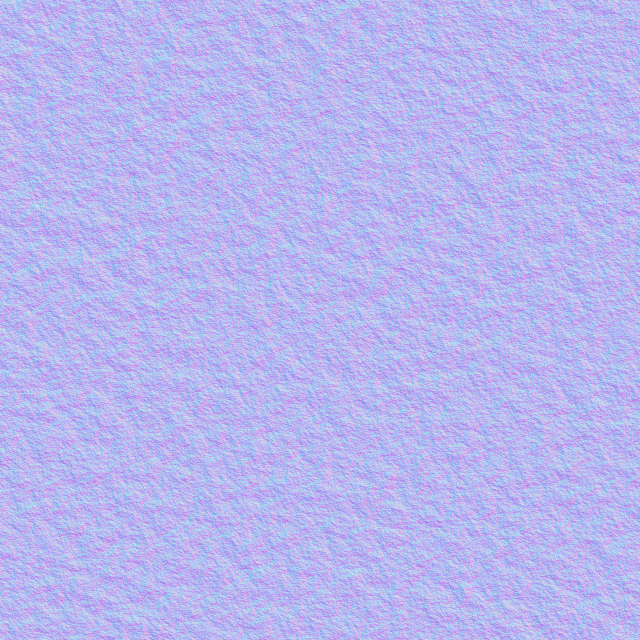
Write a WebGL 2 fragment shader that draws this texture map.

```glsl
#version 300 es
precision highp float;

// Tangent-space normal map of fine, grainy plaster.
// Slopes of several gradient-noise octaves are summed analytically, turned
// into a unit normal, packed to 0..1, gamma encoded and tinted to pastels.

#define OCTAVES 5
#define BASE_CELLS 26.0    // coarsest noise cells across the canvas
#define LACUNARITY 1.95    // frequency ratio between octaves
#define SLOPE_GAIN 1.33    // slope ratio between octaves
#define RELIEF 0.08        // slope of the coarsest octave
#define STRETCH 1.03       // lengthening of the bumps along the grain
#define GRAIN_TILT -0.2    // direction of the grain in radians
#define OCTAVE_TURN 2.4    // lattice rotation between octaves in radians
#define GAMMA 2.2
#define PASTEL_TINT vec3(0.99, 0.985, 0.95)

uniform vec2 u_resolution;
out vec4 fragColor;

float hash(vec2 cell) {
    return fract(sin(dot(cell, vec2(127.1, 311.7))) * 43758.5453);
}

vec2 latticeGradient(vec2 cell) {
    float angle = 6.2831853 * hash(cell);
    return vec2(cos(angle), sin(angle));
}

mat2 rotation(float angle) {
    float c = cos(angle), s = sin(angle);
    return mat2(c, s, -s, c);
}

// Analytic derivative of quintic gradient noise
vec2 noiseSlope(vec2 p) {
    vec2 cell = floor(p);
    vec2 f = p - cell;
    vec2 u = f * f * f * (f * (f * 6.0 - 15.0) + 10.0);
    vec2 du = 30.0 * f * f * (f * (f - 2.0) + 1.0);

    vec2 ga = latticeGradient(cell);
    vec2 gb = latticeGradient(cell + vec2(1.0, 0.0));
    vec2 gc = latticeGradient(cell + vec2(0.0, 1.0));
    vec2 gd = latticeGradient(cell + vec2(1.0, 1.0));

    float va = dot(ga, f);
    float vb = dot(gb, f - vec2(1.0, 0.0));
    float vc = dot(gc, f - vec2(0.0, 1.0));
    float vd = dot(gd, f - vec2(1.0, 1.0));

    vec2 blended = mix(mix(ga, gb, u.x), mix(gc, gd, u.x), u.y);
    return blended + du * (u.yx * (va - vb - vc + vd) + vec2(vb, vc) - va);
}

// Sum of octave slopes, each mapped back to canvas axes
vec2 surfaceSlope(vec2 p) {
    mat2 grain = mat2(1.0 / STRETCH, 0.0, 0.0, STRETCH) * rotation(-GRAIN_TILT);
    vec2 slope = vec2(0.0);
    float cells = BASE_CELLS;
    float strength = RELIEF;
    for (int i = 0; i < OCTAVES; i++) {
        float octave = float(i);
        mat2 lattice = rotation(OCTAVE_TURN * octave) * grain;
        vec2 offset = vec2(17.3, 41.7) * (octave + 1.0);
        slope += strength * noiseSlope(lattice * p * cells + offset) * lattice;
        cells *= LACUNARITY;
        strength *= SLOPE_GAIN;
    }
    return slope;
}

void main() {
    vec2 p = gl_FragCoord.xy / u_resolution;
    vec3 normal = normalize(vec3(-surfaceSlope(p), 1.0));
    vec3 packedNormal = 0.5 + 0.5 * normal;
    fragColor = vec4(PASTEL_TINT * pow(packedNormal, vec3(1.0 / GAMMA)), 1.0);
}
```
